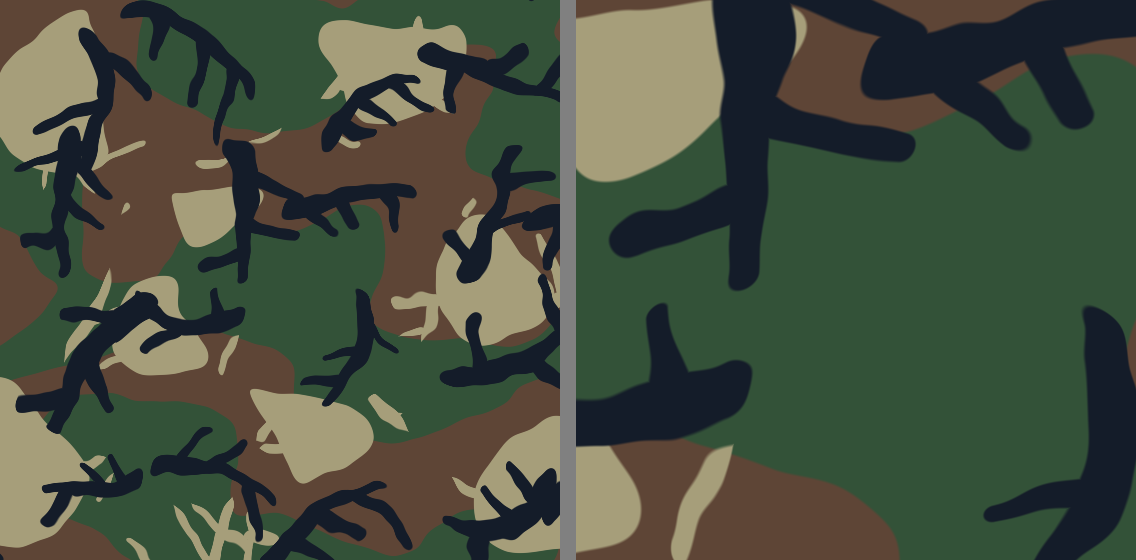
Left: the whole. Right: its middle third, enlarged.
This pattern is drawn by a three.js fragment shader. Its source:

```glsl
// Woodland camouflage: green and brown patches, tan blobs with thin limbs, dark branches on top.
varying vec2 vUv;

const float TAU = 6.2831853;

vec4 hash4(vec2 p) {
  vec4 q = fract(p.xyxy * vec4(0.1031, 0.1030, 0.0973, 0.1099));
  q += dot(q, q.wzxy + 33.33);
  return fract((q.xxyz + q.yzzw) * q.zywx);
}

float noise(vec2 p) {
  vec2 i = floor(p), f = fract(p);
  f = f * f * (3.0 - 2.0 * f);
  return mix(mix(hash4(i).x, hash4(i + vec2(1.0, 0.0)).x, f.x),
             mix(hash4(i + vec2(0.0, 1.0)).x, hash4(i + 1.0).x, f.x), f.y);
}

vec2 wobble(vec2 p, float frequency) {
  p = p * frequency + 60.0;
  return vec2(noise(p), noise(p + 37.4)) - 0.5;
}

// Capsule whose radius runs from ra at a to rb at b
float taper(vec2 p, vec2 a, vec2 b, float ra, float rb) {
  vec2 ab = b - a;
  float t = clamp(dot(p - a, ab) / dot(ab, ab), 0.0, 1.0);
  return length(p - a - ab * t) - mix(ra, rb, t);
}

// Bent trunks with side branches, one per jittered cell
float limbs(vec2 p, float cells, float girth, float seed) {
  p += 0.05 * wobble(p + seed, 6.0) + 0.022 * wobble(p + seed, 17.0) + 0.008 * wobble(p, 42.0);
  vec2 g = p * cells;
  float d = 9.0;
  for (int j = -1; j <= 1; j++) {
    for (int i = -1; i <= 1; i++) {
      vec2 id = floor(g) + vec2(float(i), float(j));
      vec4 h = hash4(id + 20.0 + seed);
      vec4 k = hash4(id + 71.0 + seed);
      float size = mix(0.75, 1.2, k.w);
      float angle = h.z * TAU;
      vec2 dir = vec2(cos(angle), sin(angle));
      vec2 q = (g - id - 0.25 - 0.5 * h.xy) / size;
      q = vec2(dot(q, dir), dot(q, vec2(-dir.y, dir.x)));
      q.y += (h.w - 0.5) * 1.1 * (q.x * q.x - 0.08);
      float shape = taper(q, vec2(-0.45, 0.0), vec2(0.45, 0.0), 0.08 * girth, 0.045 * girth);
      for (int n = 0; n < 3; n++) {
        float r = n == 0 ? k.x : (n == 1 ? k.y : k.z);
        float side = fract(r * 7.0) < 0.5 ? -1.0 : 1.0;
        vec2 root = vec2(-0.36 + 0.28 * float(n) + 0.1 * r, 0.0);
        vec2 tip = root + vec2(0.08 + 0.16 * fract(r * 3.0), side * (0.22 + 0.16 * r));
        shape = min(shape, taper(q, root, tip, 0.052 * girth, 0.036 * girth));
      }
      d = min(d, shape * size);
    }
  }
  return d / cells;
}

// Three crossing waves, bent by noise into irregular patches
float patches(vec2 p, vec2 a, vec2 b, vec2 c, float seed) {
  vec2 s = p + seed;
  p += 0.17 * wobble(s, 3.0) + 0.06 * wobble(s, 8.0) + 0.014 * wobble(s, 24.0);
  return sin(TAU * dot(p, a) + seed) + sin(TAU * dot(p, b) + seed * 2.3)
       + sin(TAU * dot(p, c) + seed * 3.7);
}

float brownField(vec2 p) {
  return patches(p, vec2(1.0, 2.0), vec2(-1.0, 3.0), vec2(2.0, 1.0), 1.7);
}

float tanField(vec2 p) {
  return patches(p, vec2(1.0, 3.0), vec2(-2.0, 2.0), vec2(2.0, 1.0), 5.2);
}

// Coverage of a shape with a smooth edge; d is negative inside
float fill(float d) {
  return 1.0 - smoothstep(-0.0011, 0.0011, d);
}

void main() {
  vec2 p = vUv;
  vec2 e = vec2(0.001, 0.0);

  // Turn both fields into distances by their local slope
  float b = brownField(p);
  vec2 bSlope = vec2(brownField(p + e.xy) - b, brownField(p + e.yx) - b) / e.x;
  float brownEdge = (-0.07 - b) / max(length(bSlope), 2.0);

  float t = tanField(p);
  vec2 tSlope = vec2(tanField(p + e.xy) - t, tanField(p + e.yx) - t) / e.x;
  float tanEdge = (1.12 - t) / max(length(tSlope), 2.0);

  // Tan limbs fade out away from the blobs
  float tanLimbs = limbs(p, 3.0, 0.48, 9.0) + 0.02 * smoothstep(0.4, -0.8, t);
  tanEdge = min(tanEdge, tanLimbs);

  vec3 color = vec3(0.20, 0.32, 0.22);
  color = mix(color, vec3(0.37, 0.27, 0.21), fill(brownEdge));
  color = mix(color, vec3(0.65, 0.62, 0.48), fill(tanEdge));
  color = mix(color, vec3(0.08, 0.11, 0.16), fill(limbs(p, 4.0, 1.0, 3.0)));
  gl_FragColor = vec4(color, 1.0);
}
```
